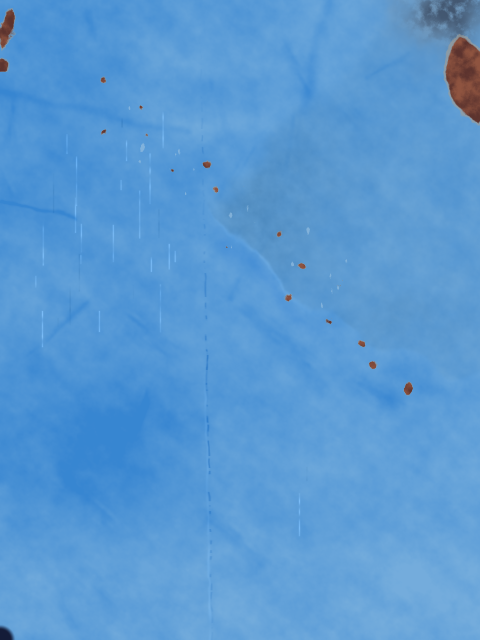
Reproduce this texture procedurally as a Shadertoy shader.

```glsl
// Weathered blue painted metal: mottled paint with brush marks, a greyer stain
// with a wavy border, a dotted seam, pale scratches and chips, and rust spots.
// Built from layered value noise and distance functions.

float hash(vec2 p) {
  vec3 q = fract(vec3(p.xyx) * 0.1031);
  q += dot(q, q.yzx + 33.33);
  return fract((q.x + q.y) * q.z);
}

vec2 hash2(float n) { return vec2(hash(vec2(n, 1.7)), hash(vec2(n, 9.2))); }

float noise(vec2 p) {
  vec2 i = floor(p), f = fract(p);
  f = f * f * (3.0 - 2.0 * f);
  return mix(mix(hash(i), hash(i + vec2(1, 0)), f.x),
             mix(hash(i + vec2(0, 1)), hash(i + vec2(1, 1)), f.x), f.y);
}

float fbm(vec2 p) {
  float sum = 0.0, amp = 0.516;
  for (int i = 0; i < 5; i++) {
    sum += amp * noise(p);
    p = mat2(1.6, 1.2, -1.2, 1.6) * p + 7.3;
    amp *= 0.5;
  }
  return sum;
}

mat2 turn(float a) { return mat2(cos(a), sin(a), -sin(a), cos(a)); }

float cover(float d) { return smoothstep(0.0015, -0.0015, d); }

float bell(float x) { return exp(-x * x); }

float blob(vec2 p, vec2 center, vec2 radii) { return bell(length((p - center) / radii)); }

// Soft streak from a to b with half width w
float stroke(vec2 p, vec2 a, vec2 b, float w) {
  vec2 ab = b - a;
  return bell(length(p - a - ab * clamp(dot(p - a, ab) / dot(ab, ab), 0.0, 1.0)) / w);
}

// Pointed oval: overlap of two circles
float leaf(vec2 p, float len, float wide) {
  float r = (len * len + wide * wide) / (2.0 * wide);
  return length(vec2(abs(p.x) + r - wide, p.y)) - r;
}

vec3 paintRust(vec3 col, vec2 p, float d, float rim) {
  float grain = fbm(p * 60.0);
  vec3 rust = mix(vec3(0.36, 0.2, 0.18), vec3(0.56, 0.33, 0.25), smoothstep(0.25, 0.75, grain));
  col = mix(col, vec3(0.62, 0.62, 0.6), cover(d - rim * grain) * 0.7);
  return mix(col, rust, cover(d));
}

void mainImage(out vec4 fragColor, in vec2 fragCoord) {
  vec2 p = fragCoord / iResolution.xy * vec2(0.75, 1);
  vec2 warp = vec2(fbm(p * 14.0), fbm(p * 14.0 + 40.0)) - 0.5;
  vec2 bent = p + warp * 0.025, cloud = p + warp * 0.1;
  float ragged = fbm(p * 75.0) - 0.5;

  // Mottled paint tone, 0 deep to 1 pale
  float tone = 0.6 * fbm(p * 6.0 + 3.0) + 0.55 * fbm(turn(0.7) * p * vec2(12, 30));
  tone += 0.5 * fbm(p * 38.0 + 11.0) + 0.24 * fbm(p * 100.0) - 0.4;
  tone += 0.26 * smoothstep(0.28, 0.6, p.x) + 0.22 * smoothstep(0.24, 0.06, p.y);
  tone -= 0.6 * blob(cloud, vec2(0.16, 0.32), vec2(0.16, 0.12));
  tone -= 0.32 * smoothstep(0.34, 0.05, p.x) * smoothstep(0.45, 0.75, p.y);
  tone += 0.25 * blob(cloud, vec2(0.27, 0.88), vec2(0.09));
  tone -= 0.4 * blob(cloud, vec2(0.66, 0.39), vec2(0.06, 0.035));

  // Brush marks
  for (float i = 0.0; i < 20.0; i++) {
    vec2 a = hash2(i + 20.0) * vec2(0.75, 1), h = hash2(i + 50.0);
    float angle = 0.6 + 2.0 * h.x;
    vec2 b = a + vec2(cos(angle), sin(angle)) * (0.03 + 0.1 * h.y);
    float bristle = noise(turn(-angle) * p * vec2(30, 160) + i);
    tone -= 0.4 * stroke(bent, a, b, 0.004 + 0.012 * h.x) * bristle;
  }
  tone -= 0.5 * stroke(bent, vec2(0, 0.685), vec2(0.115, 0.666), 0.003);
  tone -= 0.32 * stroke(bent, vec2(0, 0.855), vec2(0.29, 0.795), 0.007);
  tone -= 0.4 * stroke(bent, vec2(0.51, 1), vec2(0.475, 0.83), 0.01);
  tone += 0.35 * stroke(bent, vec2(0.27, 0.8), vec2(0.45, 0.81), 0.02);
  vec3 col = mix(vec3(0.25, 0.545, 0.825), vec3(0.415, 0.65, 0.855), clamp(tone, -0.2, 1.25));

  // Grey stain above a wavy border
  float border = 0.37 + 0.32 * exp(1.44 - 4.5 * p.x) + 0.012 * sin(p.x * 52.0 - 0.6);
  float rise = (p.y - border + warp.x * 0.04) / 1.5;
  float below = 0.36 + p.x - p.y + warp.y * 0.1;
  float stain = smoothstep(-0.003, 0.004, rise) * smoothstep(-0.015, 0.04, below);
  stain *= 0.18 + 0.5 * blob(cloud, vec2(0.39, 0.68), vec2(0.11, 0.13))
    + 0.22 * blob(cloud, vec2(0.62, 0.5), vec2(0.1, 0.05));
  col = mix(col, vec3(0.32, 0.545, 0.735) + 0.1 * ragged, stain);
  float along = smoothstep(0.32, 0.36, p.x) * smoothstep(0.56, 0.42, p.x);
  col += 0.03 * along * (bell(rise / 0.003) - vec3(1, 0.7, 0) * bell(rise / 0.011 + 1.4));

  // Dotted vertical seam
  float seam = p.x - 0.332 + 0.02 * p.y + 0.003 * (noise(p * 90.0) - 0.5);
  float dots = smoothstep(0.4, 0.7, noise(vec2(2, p.y * 210.0))) * noise(vec2(5, p.y * 13.0));
  dots += 0.5 * bell((p.y - 0.415) / 0.035);
  col -= vec3(0.13, 0.1, 0.05) * dots * bell(seam / 0.0016) * smoothstep(0.98, 0.65, p.y);
  col += 0.05 * bell(seam / 0.002 + 1.5) * noise(p * 45.0) * smoothstep(0.45, 0.36, p.y);

  // Vertical scratches, ragged chips and rust specks along a diagonal
  for (float i = 0.0; i < 28.0; i++) {
    vec2 h = hash2(i + 70.0), k = hash2(i + 130.0);
    vec2 top = i > 25.0 ? vec2(0.46, 0.22) + 0.1 * h * vec2(0.2, 1) : vec2(0.05, 0.5) + h * vec2(0.25, 0.34);
    float line = stroke(p, top, top - vec2(0, 0.01 + 0.07 * k.x), 0.0012);
    col += (k.y > 0.35 ? 0.13 : -0.06) * line * noise(p * vec2(30, 120));
    vec2 chip = p - mix(vec2(0.14, 0.83), vec2(0.6, 0.49), h.x) - (k - 0.5) * 0.08;
    float d = length(chip * vec2(1.5, 0.8)) - 0.005 * k.y * h.y + ragged * 0.014;
    col = mix(col, vec3(0.56, 0.73, 0.87), 0.75 * cover(d));
    float t = i / 17.0;
    if (t > 1.0) continue;
    vec2 speck = p - mix(vec2(0.18, 0.85), vec2(0.64, 0.43), t) - (h.yx - 0.5) * 0.09;
    d = length(speck) - mix(0.0015, 0.0075, k.x * abs(2.0 * t - 1.0));
    col = paintRust(col, p, d + ragged * 0.016, 0.002);
  }

  // Grey soot, large rust spots and a dark corner
  col = mix(col, vec3(0.47, 0.59, 0.7), 0.75 * blob(cloud, vec2(0.69, 0.975), vec2(0.08, 0.055)));
  float soot = blob(cloud, vec2(0.705, 0.982), vec2(0.05, 0.035));
  col = mix(col, vec3(0.26, 0.34, 0.44), soot * smoothstep(-0.25, 0.15, ragged));
  float big = leaf(turn(-0.21) * (p - vec2(0.733, 0.876)), 0.069, 0.034);
  col = paintRust(col, p, big + ragged * 0.007, 0.008);
  float side = leaf(turn(0.25) * (p - vec2(0.012, 0.957)), 0.03, 0.011);
  side = min(side, length(p - vec2(0.005, 0.897)) - 0.009);
  col = paintRust(col, p, side + ragged * 0.014, 0.003);
  col = mix(col, vec3(0.08, 0.11, 0.22), smoothstep(0.025, 0.016, length(p)));
  fragColor = vec4(col, 1);
}
```
